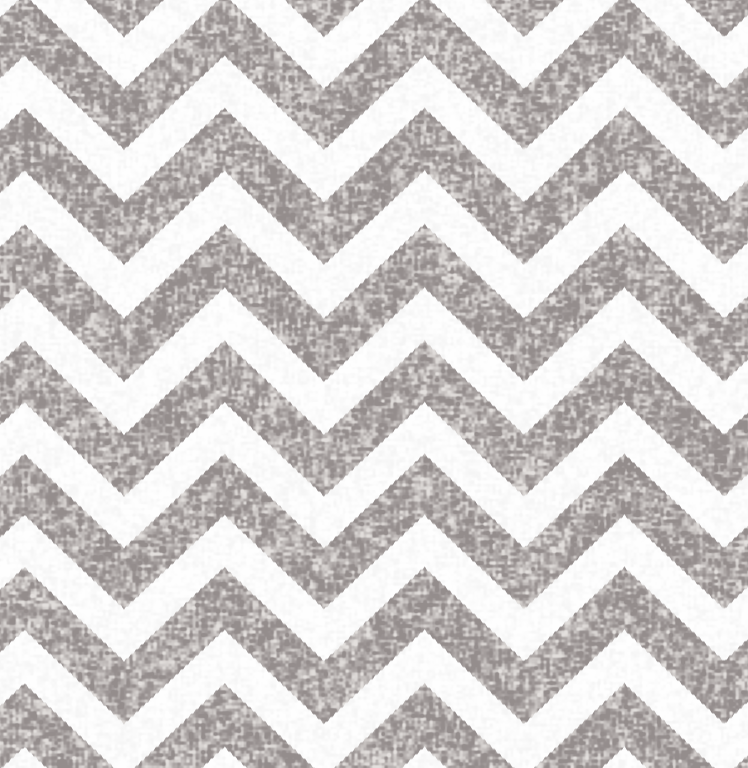
Reproduce this pattern procedurally as a WebGL 2 fragment shader.

```glsl
#version 300 es
precision highp float;
// Grey chevron stripes printed on white woven cloth.
// A triangle wave bends evenly spaced bands; short dashes of noise along
// both thread directions give the worn linen grain and the toothed edges.

uniform vec2 u_resolution;
out vec4 fragColor;

// Lengths are fractions of the canvas height.
const float ZIGZAG_WIDTH  = 0.2604;  // peak to peak
const float ZIGZAG_HEIGHT = 0.1225;  // peak to valley
const float FIRST_PEAK_X  = 0.0316;
const float BAND_SPACING  = 0.1495;
const float BAND_HEIGHT   = 0.0810;  // vertical thickness of the grey
const float FIRST_BAND_Y  = -0.0070; // grey upper edge at a peak, from the top
const float SAG           = 0.0020;  // slow drift of the row spacing
const float SAG_LENGTH    = 0.6;
const float SAG_START     = 0.3;
const float TOOTH_COUNT   = 154.0;
const float TOOTH_HEIGHT  = 0.0009;
const float THREADS       = 256.0;   // threads per canvas height
const float SLUB_X        = 112.0;   // dashes along horizontal threads
const float SLUB_Y        = 76.0;    // dashes along vertical threads
const float PATCHES       = 20.0;    // broad worn areas
const vec2  WEAR_RANGE    = vec2(0.29, 0.86);

const vec3 INK_DARK    = vec3(0.580, 0.552, 0.550);
const vec3 INK_WORN    = vec3(0.890, 0.876, 0.866);
const vec3 CLOTH_LIGHT = vec3(0.996);
const vec3 CLOTH_SHADE = vec3(0.962);
const float TAU = 6.28319;

float hash(vec2 p) {
    return fract(sin(dot(p, vec2(12.9898, 78.233))) * 43758.5453);
}

float noise(vec2 p) {
    vec2 cell = floor(p);
    vec2 f = fract(p);
    f = f * f * (3.0 - 2.0 * f);
    float low  = mix(hash(cell), hash(cell + vec2(1.0, 0.0)), f.x);
    float high = mix(hash(cell + vec2(0.0, 1.0)), hash(cell + vec2(1.0)), f.x);
    return mix(low, high, f.y);
}

// Signed distance to the grey bands, positive inside.
float chevron(vec2 p) {
    float wave = 2.0 * abs(fract((p.x - FIRST_PEAK_X) / ZIGZAG_WIDTH + 0.5) - 0.5);
    float y = p.y - FIRST_BAND_Y - ZIGZAG_HEIGHT * wave;
    y -= SAG * sin(TAU * (y - SAG_START) / SAG_LENGTH);
    y += TOOTH_HEIGHT * sin(TAU * TOOTH_COUNT * p.x);
    float fromCentre = mod(y - 0.5 * BAND_HEIGHT + 0.5 * BAND_SPACING, BAND_SPACING)
                     - 0.5 * BAND_SPACING;
    float slope = 2.0 * ZIGZAG_HEIGHT / ZIGZAG_WIDTH;
    return (0.5 * BAND_HEIGHT - abs(fromCentre)) / sqrt(1.0 + slope * slope);
}

// Crossed threads with broad patches of heavier wear.
float weave(vec2 p) {
    float warp  = noise(p * vec2(THREADS, SLUB_Y) + 11.3);
    float weft  = noise(p * vec2(SLUB_X, THREADS) + 47.3);
    float grain = noise(p * THREADS + 83.3);
    float patchy = noise(p * PATCHES + 5.0) - 0.5;
    return 0.31 * warp + 0.39 * weft + 0.30 * grain + 0.09 * patchy;
}

void main() {
    vec2 p = gl_FragCoord.xy / u_resolution.y;
    p.y = 1.0 - p.y; // measure down from the top

    float wear = smoothstep(WEAR_RANGE.x, WEAR_RANGE.y, weave(p));
    vec3 ink = mix(INK_DARK, INK_WORN, wear);
    vec3 cloth = mix(CLOTH_LIGHT, CLOTH_SHADE, wear);

    float soft = 0.9 / u_resolution.y;
    float inBand = smoothstep(-soft, soft, chevron(p));
    fragColor = vec4(mix(cloth, ink, inBand), 1.0);
}
```
